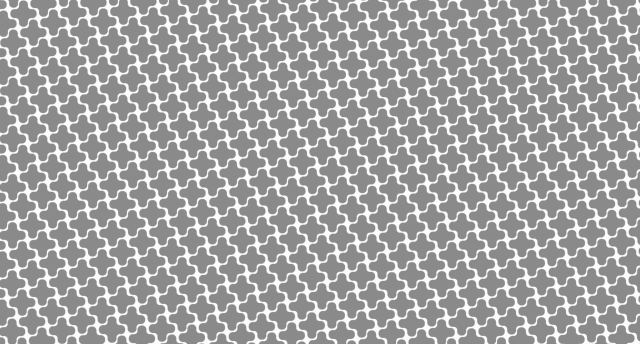
Give the GLSL for this pattern, as a Shadertoy shader.

```glsl
// Interlocking grey crosses with rounded arms, separated by thin white seams.
// Each cross is a filleted union of two rounded bars, repeated on a skewed
// lattice; the nearest cross is found by searching the neighbouring cells.

// Lengths in units of the canvas height
const vec2 STEP_A = vec2(0.0582, 0.0292);   // right and up
const vec2 STEP_B = vec2(0.0288, -0.0554);  // down and right
const vec2 ANCHOR = vec2(-0.109, 0.0);      // one cross, from the canvas centre
const float UNIT = 0.0285;                  // nominal arm width

// Cross proportions in units of the nominal arm width
const float ARM_LENGTH = 1.34;
const float ARM_HALF_WIDTH = 0.455;
const float TIP_RADIUS = 0.42;
const float FILLET_RADIUS = 0.34;

const vec3 CROSS_COLOR = vec3(0.54);
const vec3 SEAM_COLOR = vec3(0.99);
const float EDGE_PIXELS = 0.75;

float roundedBox(vec2 p, vec2 halfSize, float radius) {
    vec2 q = abs(p) - halfSize + radius;
    return length(max(q, 0.0)) + min(max(q.x, q.y), 0.0) - radius;
}

// Union of two shapes with a circular fillet in the inner corner
float filletUnion(float a, float b, float radius) {
    vec2 u = max(radius - vec2(a, b), 0.0);
    return max(radius, min(a, b)) - length(u);
}

float crossDistance(vec2 p) {
    vec2 bar = vec2(ARM_LENGTH, ARM_HALF_WIDTH);
    float across = roundedBox(p, bar, TIP_RADIUS);
    float upright = roundedBox(p, bar.yx, TIP_RADIUS);
    return filletUnion(across, upright, FILLET_RADIUS);
}

float latticeDistance(vec2 p) {
    mat2 lattice = mat2(STEP_A, STEP_B);
    vec2 cell = round(inverse(lattice) * p);
    float nearest = 1e3;
    for (int j = -1; j <= 1; j++) {
        for (int i = -1; i <= 1; i++) {
            vec2 center = lattice * (cell + vec2(i, j));
            nearest = min(nearest, crossDistance((p - center) / UNIT));
        }
    }
    return nearest * UNIT;
}

void mainImage(out vec4 fragColor, in vec2 fragCoord) {
    vec2 p = (fragCoord - 0.5 * iResolution.xy) / iResolution.y;
    float edge = EDGE_PIXELS / iResolution.y;

    // Antialiased fill
    float seam = smoothstep(-edge, edge, latticeDistance(p - ANCHOR));
    fragColor = vec4(mix(CROSS_COLOR, SEAM_COLOR, seam), 1.0);
}
```
